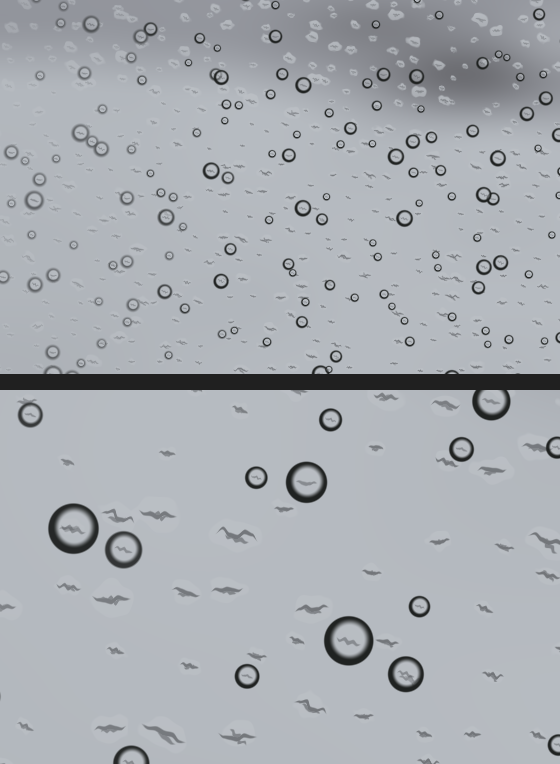
Top: the whole. Bottom: its middle third, enlarged.
This texture is drawn by a Shadertoy shader. Its source:

```glsl
const vec3 GLASS = vec3(0.708, 0.727, 0.750);
const vec3 BAND = vec3(0.570, 0.580, 0.608);
const vec3 SHADOW = vec3(0.400, 0.402, 0.420);
const vec3 PALE = vec3(0.735, 0.752, 0.772);
const vec3 STREAK = vec3(0.300, 0.310, 0.325);
const vec3 RIM = vec3(0.105, 0.115, 0.110);
const vec3 SOFT_RIM = vec3(0.270, 0.280, 0.290);
const float DROP_CELL = 0.057;
const float BUBBLE_CELL = 0.138;
const vec2 DROP_RADIUS = vec2(0.0065, 0.0175);
const vec2 BUBBLE_RADIUS = vec2(0.0095, 0.0235);

vec3 hash3(vec2 p) {
    vec3 q = fract(p.xyx * vec3(0.1031, 0.1030, 0.0973));
    q += dot(q, q.yxz + 33.33);
    return fract((q.xxy + q.yzz) * q.zyx);
}

float noise(vec2 p) {
    vec2 i = floor(p), f = fract(p);
    f = f * f * (3.0 - 2.0 * f);
    float low = mix(hash3(i).x, hash3(i + vec2(1, 0)).x, f.x);
    float high = mix(hash3(i + vec2(0, 1)).x, hash3(i + vec2(1, 1)).x, f.x);
    return mix(low, high, f.y);
}

vec2 rotate(vec2 p, float a) {
    float c = cos(a), s = sin(a);
    return vec2(c * p.x + s * p.y, c * p.y - s * p.x);
}

float glow(vec2 p, vec2 centre, vec2 size) {
    vec2 q = (p - centre) / size;
    return exp(-dot(q, q));
}

// Blurred scenery behind the glass
vec3 backdrop(vec2 p) {
    float haze = noise(p * vec2(3.0, 5.0) + 7.0) - 0.5;
    float edge = mix(0.87, 0.69, smoothstep(0.2, 1.3, p.x)) + 0.04 * haze;
    vec3 col = GLASS * (1.0 - 0.05 * glow(p, vec2(0.0), vec2(0.5, 0.4)));
    col = mix(col, BAND, 0.95 * smoothstep(edge - 0.11, edge + 0.10, p.y));
    float dark = glow(p, vec2(1.24, 0.80), vec2(0.22, 0.085));
    dark += 0.55 * glow(p, vec2(1.00, 0.93), vec2(0.22, 0.08));
    col = mix(col, SHADOW, min(0.85 * dark, 0.9));
    col = mix(col, PALE, 0.35 * glow(p, vec2(1.5, 0.90), vec2(0.14, 0.10)));
    return col + 0.02 * haze;
}

// Tapered, crooked line lying along x
float streak(vec2 p, float len, float thick, float px) {
    float t = p.x / len;
    float bend = (noise(vec2(t * 3.0, len * 900.0)) - 0.5) * len * 0.45;
    float d = abs(p.y + bend) - thick * (1.0 - t * t);
    return smoothstep(px, -px, d) * smoothstep(1.0, 0.75, abs(t));
}

// Small flat drops, each with a dark refracted twig
vec3 addDrops(vec3 col, vec2 p, float px) {
    vec2 home = floor(p / DROP_CELL);
    float focus = smoothstep(-0.1, 0.8, p.x);
    float top = smoothstep(0.55, 0.85, p.y);
    for (int j = -1; j <= 1; j++)
    for (int i = -1; i <= 1; i++) {
        vec2 id = home + vec2(i, j);
        vec3 a = hash3(id + 11.0), b = hash3(id + 57.0);
        if (a.z > 0.86) continue;
        vec2 q = p - (id + 0.12 + 0.76 * a.xy) * DROP_CELL;
        float r = mix(DROP_RADIUS.x, DROP_RADIUS.y, b.x * b.x);
        vec2 s = rotate(q, -0.25 + 0.9 * (b.y - 0.5)) * vec2(0.82, 1.12);
        float lumps = noise(q / r * 1.4 + id * 5.0) - 0.5;
        float d = length(s) - r * (1.0 + 0.6 * lumps);
        float fill = smoothstep(1.2 * px, -1.2 * px, d);
        float light = 0.80 + 0.20 * smoothstep(-r, r, q.y);
        col = mix(col, PALE, fill * light * mix(0.45, 0.85, focus));

        float len = r * mix(0.8, 1.25, b.z) * mix(1.0, 0.65, top) + 0.002;
        float thick = 0.0011 + 0.07 * r;
        vec2 q1 = rotate(q, -0.22 + 0.5 * (b.y - 0.5));
        vec2 q2 = rotate(q + vec2(0.0, 0.15 * r), 0.5 - 1.4 * b.z);
        float twig = max(streak(q1, len, thick, px),
                         0.8 * streak(q2, len * 0.6, thick, px));
        col = mix(col, STREAK, twig * mix(0.22, 0.65, focus) * (1.0 - 0.4 * top));
    }
    return col;
}

// Round bubbles with a thick dark rim, softer towards the left
vec3 addBubbles(vec3 col, vec2 p, float seed, float px) {
    vec2 grid = p + seed * 0.0137;
    vec2 home = floor(grid / BUBBLE_CELL);
    for (int j = -1; j <= 1; j++)
    for (int i = -1; i <= 1; i++) {
        vec2 id = home + vec2(i, j);
        vec3 a = hash3(id + seed), b = hash3(id + seed + 83.0);
        vec2 q = grid - (id + a.xy) * BUBBLE_CELL;
        float x = p.x - q.x;
        if (a.z > mix(0.72, 1.0, x / 1.5)) continue;
        float soft = 1.0 - smoothstep(0.1, 0.75, x + 0.3 * (b.y - 0.5));
        float r = mix(BUBBLE_RADIUS.x, BUBBLE_RADIUS.y, b.x * b.x) * (1.0 + 0.1 * soft);
        float d = length(q) / r;
        float blur = (1.0 + soft) * px / r;
        float body = smoothstep(1.0 + blur, 1.0 - blur, d);
        float lean = dot(q / r, vec2(-0.55, -0.83));
        float inner = 0.76 - 0.10 * lean;
        float rim = smoothstep(inner - 0.20, inner + 0.10, d);
        vec3 lens = mix(col, PALE, 0.40 - 0.25 * lean);
        lens = mix(lens, STREAK, 0.45 * streak(rotate(q, -0.3), r * 0.55, r * 0.09, px));
        lens = mix(lens, mix(RIM, SOFT_RIM, soft), rim * mix(0.97, 0.78, soft));
        col = mix(col, lens, body);
    }
    return col;
}

void mainImage(out vec4 fragColor, in vec2 fragCoord) {
    vec2 p = fragCoord / iResolution.y;
    float px = 1.0 / iResolution.y;
    vec3 col = addDrops(backdrop(p), p, px);
    col = addBubbles(col, p, 5.0, px);
    col = addBubbles(col, p, 29.0, px);
    fragColor = vec4(col, 1.0);
}
```
